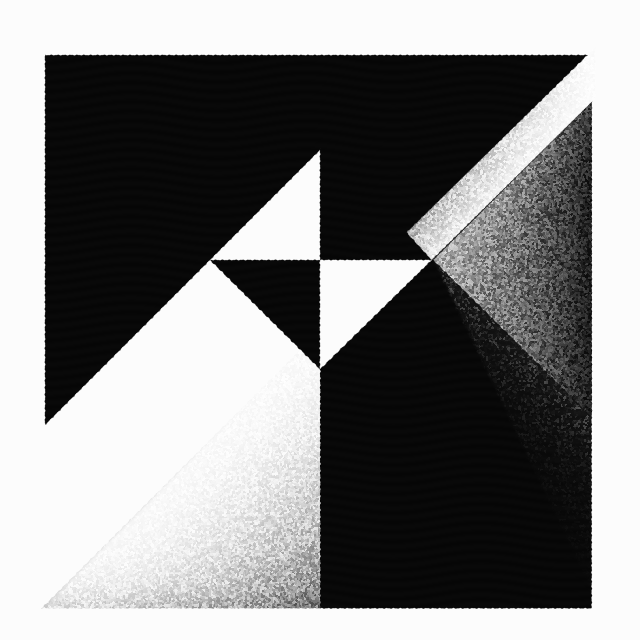
A three.js fragment shader for this background:

```glsl
varying vec2 vUv;

const vec3 PAPER = vec3(0.99);
const vec3 INK = vec3(0.03);

float hash(vec2 p) {
  p = fract(p * vec2(0.1031, 0.1137));
  p += dot(p, p.yx + 33.33);
  return fract((p.x + p.y) * p.x * 17.0);
}

// Random value of the nearest scattered cell centre
float cellGrain(vec2 p, float density) {
  vec2 q = p * density;
  vec2 base = floor(q);
  float nearest = 9.0;
  float value = 0.0;
  for (int j = -1; j <= 1; j++) {
    for (int i = -1; i <= 1; i++) {
      vec2 cell = base + vec2(float(i), float(j));
      vec2 centre = cell + vec2(hash(cell), hash(cell + 71.0));
      float d = length(q - centre);
      if (d < nearest) {
        nearest = d;
        value = hash(cell + 137.0);
      }
    }
  }
  return value;
}

// Slight hand-drawn unevenness
vec2 wobble(vec2 p, float amount) {
  vec2 waves = sin(p.yx * 610.0) + 0.6 * sin(p.yx * 1130.0 + 1.7);
  return p + amount * waves;
}

// Signed distance to a line, negative on its right
float side(vec2 p, vec2 a, vec2 b) {
  vec2 e = normalize(b - a);
  return dot(p - a, vec2(-e.y, e.x));
}

// Convex shapes with clockwise corners
float triangle(vec2 p, vec2 a, vec2 b, vec2 c) {
  return max(side(p, a, b), max(side(p, b, c), side(p, c, a)));
}

float quad(vec2 p, vec2 a, vec2 b, vec2 c, vec2 d) {
  return max(max(side(p, a, b), side(p, b, c)), max(side(p, c, d), side(p, d, a)));
}

float cover(float d, float softness) {
  return 1.0 - smoothstep(-softness, softness, d);
}

// Grain is strongest in the middle tones
float stipple(float tone, float grain, float strength) {
  return clamp(tone + (grain - 0.5) * strength * tone * (1.0 - tone), 0.0, 1.0);
}

void main() {
  vec2 p = wobble(vUv, 0.0004);
  float soft = 0.0012;
  float grain = cellGrain(vUv, 300.0);
  float brush = 0.006 * sin(vUv.y * 420.0 + 3.0 * sin(vUv.x * 23.0));
  vec3 ink = INK + brush;

  // Black square
  vec2 low = vec2(0.0703, 0.0495);
  vec2 high = vec2(0.9245, 0.914);
  float square = quad(p, vec2(low.x, high.y), high, vec2(high.x, low.y), low);
  vec3 color = mix(PAPER, ink, cover(square, soft));

  // Pale lower left, shaded towards its inner corner
  float pale = quad(p, vec2(0.05, 0.3157), vec2(0.5, 0.7657), vec2(0.5, 0.03), vec2(0.05, 0.03));
  color = mix(color, PAPER, cover(pale, soft));
  vec2 wedgeLeft = vec2(0.065, 0.0495);
  vec2 wedgeTop = vec2(0.5, 0.4845);
  float wedge = triangle(p, wedgeLeft, wedgeTop, vec2(0.5, 0.0495));
  float depth = clamp((p.x - p.y - 0.0155) / 0.435, 0.0, 1.0);
  float wedgeTone = 0.98 - 0.44 * pow(depth, 1.9) - 0.12 * exp(-max(p.y - low.y, 0.0) / 0.03);
  float rim = exp(-abs(side(p, wedgeLeft, wedgeTop)) / 0.002);
  wedgeTone -= 0.22 * rim * grain * (1.0 - smoothstep(0.2, 0.43, p.x));
  color = mix(color, vec3(stipple(wedgeTone, grain, 1.7)), cover(wedge, soft));

  // Facing pair of small triangles
  vec2 hub = vec2(0.5, 0.5938);
  vec2 foot = vec2(0.5, 0.423);
  float darkSail = triangle(p, vec2(0.328, 0.5938), hub, foot);
  float lightSail = triangle(p, hub, vec2(0.6745, 0.5938), foot);
  color = mix(color, ink, cover(darkSail, soft));
  color = mix(color, PAPER, cover(lightSail, soft));

  // Pale diagonal band
  vec2 bandStart = vec2(0.6354, 0.6367);
  vec2 bandEnd = vec2(0.93, 0.9258);
  float band = quad(p, bandStart, bandEnd, vec2(0.93, 0.846), vec2(0.6745, 0.5938));
  float along = clamp((p.x - bandStart.x) / 0.283, 0.0, 1.0);
  float across = clamp(-side(p, bandStart, bandEnd) / 0.058, 0.0, 1.0);
  float bandTone = 0.985 - 0.3 * (1.0 - along) * (1.0 - 0.8 * across);
  color = mix(color, vec3(stipple(bandTone, grain, 1.7)), cover(band, soft));

  // Grey triangle, darkening to the right
  vec2 tip = vec2(0.677, 0.5938);
  vec2 peak = vec2(0.9245, 0.84);
  float greySail = triangle(p, tip, peak, vec2(0.9245, 0.349));
  float reach = clamp((p.x - tip.x) / 0.2475, 0.0, 1.0);
  float glow = 0.13 * exp(min(side(p, tip, peak), 0.0) / 0.05);
  float greyTone = mix(0.58, 0.11, pow(reach, 1.7)) + glow;
  color = mix(color, vec3(stipple(greyTone, grain, 1.7)), cover(greySail, soft));

  // Faint speckled fan below it
  vec2 fanEdge = vec2(0.9245, 0.349);
  float fan = triangle(p, vec2(0.6797, 0.591), fanEdge, vec2(0.9245, 0.08));
  float fade = exp(min(side(p, tip, fanEdge), 0.0) / 0.06);
  float speckle = fade * (0.05 + 0.3 * pow(grain, 4.0));
  color += speckle * cover(fan, 0.004);

  gl_FragColor = vec4(clamp(color, 0.0, 1.0), 1.0);
}
```
